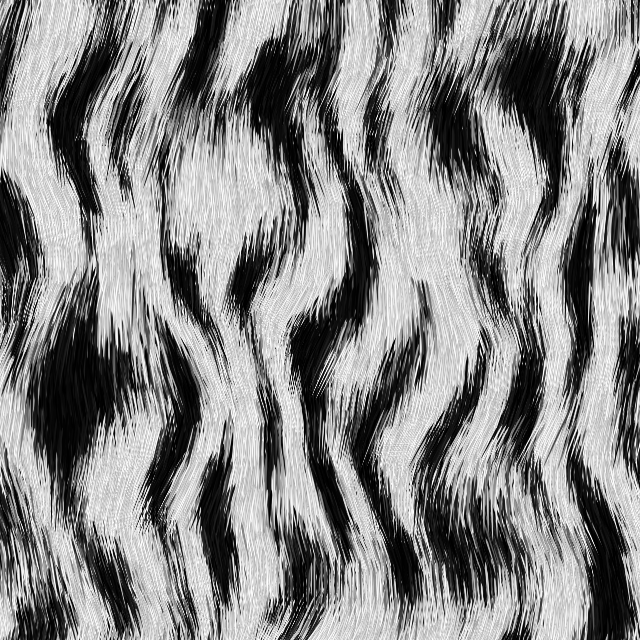
Write a Shadertoy shader that draws this texture.

```glsl
// Spotted black and white fur: layers of fine, straight, tapered hairs. Each
// hair takes its slant from a bent flow and its tone from the blotch under its
// root, so dark and light patches fray and cross each other near their ends.

#define LAYERS 24
#define HAIR_GAP 0.0054
#define HAIR_LENGTH 0.11
#define FLOW_BEND 0.09
#define FLOW_SCALE vec2(4.4, 4.0)
#define CROSSING 0.30
#define BLOTCH_SCALE vec2(15.0, 4.4)
#define STRIPE_COUNT 10.0
#define BLOTCH_LEVEL 0.11
#define FRAY 0.46
#define LIGHT_TONE 1.0
#define DARK_TONE 0.06

vec2 hash2(vec2 p) {
    vec3 q = fract(p.xyx * vec3(0.1031, 0.1030, 0.0973));
    q += dot(q, q.yzx + 33.33);
    return fract((q.xx + q.yz) * q.zy);
}

float gradientDot(vec2 cell, vec2 offset) {
    float angle = 6.2832 * hash2(cell + 71.0).x;
    return dot(vec2(cos(angle), sin(angle)), offset);
}

float gradientNoise(vec2 p) {
    vec2 i = floor(p), f = fract(p);
    vec2 s = f * f * f * (f * (f * 6.0 - 15.0) + 10.0);
    vec2 e = vec2(1.0, 0.0);
    float low = mix(gradientDot(i, f), gradientDot(i + e, f - e), s.x);
    float high = mix(gradientDot(i + e.yx, f - e.yx), gradientDot(i + 1.0, f - 1.0), s.x);
    return mix(low, high, s.y);
}

// Sideways displacement whose level lines are the combing direction
float flow(vec2 p) {
    return FLOW_BEND * gradientNoise(p * FLOW_SCALE + 5.3);
}

// Sideways run of a hair per unit of height
float slant(vec2 p) {
    vec2 e = vec2(0.0, 0.025);
    return (flow(p - e) - flow(p + e)) / (2.0 * e.y);
}

// Positive inside dark blotches: wandering upright stripes broken by noise
float blotch(vec2 p) {
    vec2 q = vec2(p.x + flow(p), p.y);
    float wander = 0.8 * gradientNoise(q * vec2(3.5, 3.0) + 13.7);
    float stripe = sin(6.2832 * (q.x * STRIPE_COUNT + wander));
    return 0.24 * stripe + 0.9 * gradientNoise(q * BLOTCH_SCALE + 2.6)
         + 0.25 * gradientNoise(q * BLOTCH_SCALE * 1.9 + 41.0) - BLOTCH_LEVEL;
}

// Tone and coverage of the hair of one layer at p
vec2 hairLayer(vec2 p, float layer, float pixel) {
    vec2 jitter = hash2(vec2(layer, layer * 7.0 + 3.0));
    float lean = CROSSING * (jitter.x - 0.5);

    // Each layer is a stack of bands; hairs hang from the top of a band
    float v = p.y / HAIR_LENGTH + layer * 0.618 + 4.0;
    float row = floor(v);
    float along = 1.0 - fract(v);
    float top = p.y + along * HAIR_LENGTH;

    // Follow the slant back up to the top, then split it into columns
    float x = p.x;
    for (int k = 0; k < 2; k++) {
        x = p.x + (slant(vec2(x, top)) + lean) * along * HAIR_LENGTH;
    }
    float u = x / HAIR_GAP + 50.0 + jitter.y;
    float column = floor(u);
    vec2 rnd = hash2(vec2(column + layer * 37.0, row + layer * 91.0));
    vec2 rnd2 = hash2(vec2(row * 5.0 + layer * 17.0, column + 11.0));

    // Thick near the root and thin at the tip, with ragged ends
    float first = 0.35 * rnd2.x;
    float last = 1.0 - 0.25 * rnd.x;
    float t = (along - first) / (last - first);
    if (t <= 0.0 || t >= 1.0) return vec2(0.0);
    float middle = 0.5 + 0.16 * (rnd.x - 0.5) + 0.36 * (rnd.y - 0.5) * (along - 0.5);
    float halfWidth = 0.34 * pow(1.0 - t, 0.6) * smoothstep(0.0, 0.2, t);
    float dist = abs(fract(u) - middle);
    float soft = 0.6 * pixel / HAIR_GAP;
    float cover = 1.0 - smoothstep(halfWidth - soft, halfWidth + soft, dist);
    cover *= smoothstep(0.0, 0.1, halfWidth);
    if (cover < 0.01) return vec2(0.0);

    // Tone from the blotch under the root, with round shading across the hair
    vec2 root = vec2((column + 0.5 - 50.0 - jitter.y) * HAIR_GAP, top);
    root -= vec2(slant(root) + lean, 1.0) * first * HAIR_LENGTH;
    float ink = smoothstep(-0.13, 0.13, blotch(root) + FRAY * (rnd2.y - 0.5));
    float gloss = fract(rnd2.y * 57.0 + rnd.x);
    float light = LIGHT_TONE - 0.18 * gloss * gloss;
    float dark = DARK_TONE * 2.0 * gloss * gloss;
    float edge = clamp(dist / (halfWidth + 0.02), 0.0, 1.0);
    float shade = (1.0 - 0.24 * edge * edge) * mix(0.88, 1.0, smoothstep(0.0, 0.4, t));
    return vec2(mix(light, dark, ink) * shade, cover);
}

void mainImage(out vec4 fragColor, in vec2 fragCoord) {
    vec2 p = fragCoord / iResolution.y;
    float pixel = 1.0 / iResolution.y;

    // Blend the layers from front to back until nothing shows through
    float tone = 0.0;
    float open = 1.0;
    for (int i = 0; i < LAYERS; i++) {
        vec2 hair = hairLayer(p, float(i) + 1.0, pixel);
        tone += open * hair.y * hair.x;
        open *= 1.0 - hair.y;
        if (open < 0.02) break;
    }
    fragColor = vec4(vec3(tone / (1.0 - 0.9 * open)), 1.0);
}
```
